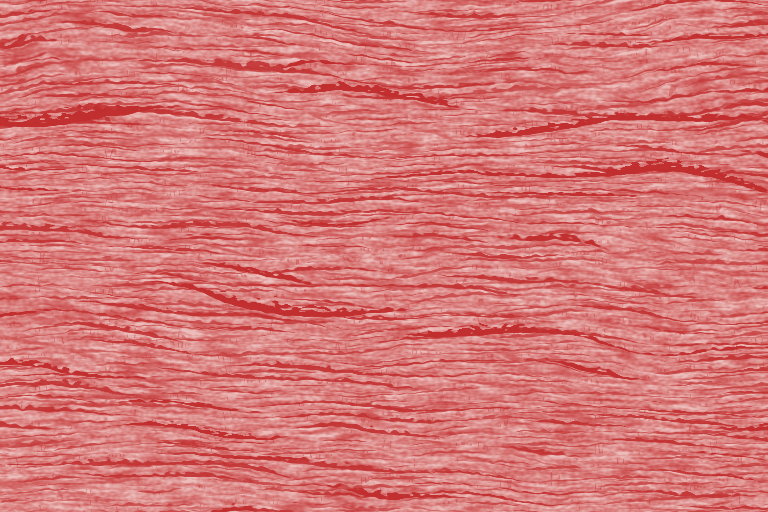
Give the GLSL for this texture, as a Shadertoy shader.

```glsl
const vec3 DEEP_RED = vec3(0.748, 0.145, 0.148);
const vec3 PALE_PINK = vec3(0.910, 0.695, 0.685);

const float BASE_TONE = 0.72;      // paleness of uncracked wood, 0 to 1
const float CRACK_TONE = 0.05;     // paleness inside a crack
const float WIDE_DEPTH = 0.97;
const float MEDIUM_DEPTH = 0.86;
const float NARROW_DEPTH = 0.66;
const float FISSURE_DEPTH = 0.45;
const float CHECK_DEPTH = 0.36;
const float SHINGLE_SHADE = 0.16;  // darkening towards the foot of a fibre
const float TILT = 0.025;
const float WEAVE = 0.06;          // slope of fine lines against the grain

const float SHARP_EDGE = 0.0016;   // lower crack edge, in canvas heights
const float SOFT_EDGE = 0.0024;    // upper crack edge

// Scales are cells per canvas height, along and across the grain
const vec2 WIDE_SCALE = vec2(2.6, 19.0);
const vec2 MEDIUM_SCALE = vec2(4.5, 43.0);
const vec2 NARROW_SCALE = vec2(8.0, 79.0);
const vec2 FISSURE_SCALE = vec2(3.6, 38.0);
const vec2 CHECK_SCALE = vec2(70.0, 16.0);

// Unit gradient at a lattice point
vec2 gradient(vec2 cell) {
    uvec2 k = uvec2(ivec2(cell) + 4096);
    uint h = k.x * 1597334677u ^ k.y * 3812015801u;
    h = (h ^ (h >> 15)) * 2246822519u;
    h ^= h >> 13;
    float angle = float(h & 65535u) * 6.2831853 / 65536.0;
    return vec2(cos(angle), sin(angle));
}

// Gradient noise, centred on zero
float noise(vec2 p) {
    vec2 cell = floor(p);
    vec2 f = p - cell;
    vec2 w = f * f * f * (f * (f * 6.0 - 15.0) + 10.0);
    float a = dot(gradient(cell), f);
    float b = dot(gradient(cell + vec2(1, 0)), f - vec2(1, 0));
    float c = dot(gradient(cell + vec2(0, 1)), f - vec2(0, 1));
    float d = dot(gradient(cell + vec2(1, 1)), f - vec2(1, 1));
    return mix(mix(a, b, w.x), mix(c, d, w.x), w.y);
}

// Bend straight grain into slow waves, wilder towards the top
vec2 bendGrain(vec2 p) {
    float wildness = mix(0.35, 1.0, smoothstep(0.2, 0.9, p.y));
    float bend = 0.075 * wildness * noise(p * vec2(1.5, 2.6) + 7.3);
    bend += 0.014 * noise(p * vec2(4.5, 7.0) + 31.7);
    bend += 0.0040 * noise(p * vec2(17.0, 24.0) + 53.1);
    bend += 0.0026 * noise(p * vec2(55.0, 60.0) + 71.9);
    return vec2(p.x, p.y + bend + TILT * p.x);
}

// Pale fibres, from broad bands down to single hairs and grit
float fibreTone(vec2 p, vec2 q) {
    float tone = BASE_TONE;
    tone += 0.09 * noise(q * vec2(2.0, 7.0) + 11.4);
    tone += 0.14 * noise(q * vec2(6.0, 52.0) + 23.6);
    tone += 0.30 * noise(q * vec2(12.0, 105.0) + 37.2);
    tone += 0.36 * noise(q * vec2(26.0, 160.0) + 41.8);
    tone += 0.28 * noise(p * vec2(100.0, 190.0) + 59.5);
    // Worn flecks
    tone += 0.16 * smoothstep(0.28, 0.45, noise(q * vec2(20.0, 95.0) + 67.1));
    return tone;
}

// Row of tapering cracks: x is crack strength, y is height within the row
vec2 crackRow(vec2 q, vec2 scale, float slope, float gain, float bias, float seed) {
    float v = (q.y + slope * q.x) * scale.y;
    v += 0.9 * noise(q * vec2(3.5, 0.3 * scale.y) + seed);
    float row = floor(v);
    float f = v - row;

    float splinter = noise(q * vec2(60.0, 150.0) + seed);
    float opening = noise(vec2(q.x * scale.x + seed, row * 7.0 + 0.5)) + bias;
    float width = gain * max(opening, 0.0) * (1.0 + 1.4 * splinter);

    float body = smoothstep(width + SOFT_EDGE * scale.y, width, f);
    body *= smoothstep(0.0, SHARP_EDGE * scale.y, f);
    return vec2(body * smoothstep(0.0, 0.07, width), f);
}

// Thin wandering line, fading in and out along its length
float fissureLine(vec2 q, float slope, float seed) {
    vec2 s = vec2(q.x, q.y + slope * q.x);
    float line = abs(noise(s * FISSURE_SCALE + seed));
    float mask = smoothstep(-0.1, 0.25, noise(s * vec2(8.0, 30.0) + seed + 9.7));
    return mask * smoothstep(0.09, 0.02, line);
}

void mainImage(out vec4 fragColor, in vec2 fragCoord) {
    vec2 p = fragCoord / iResolution.y;
    vec2 q = bendGrain(p);

    vec2 wide = crackRow(q, WIDE_SCALE, 0.0, 0.62, -0.10, 101.2);
    vec2 medium = crackRow(q, MEDIUM_SCALE, 0.3 * WEAVE, 0.62, 0.04, 113.9);
    vec2 narrow = crackRow(q, NARROW_SCALE, -WEAVE, 0.75, 0.03, 119.3);

    // Short checks across the fibres
    float check = smoothstep(0.12, 0.02, abs(noise(q * CHECK_SCALE + 139.6)));
    check *= smoothstep(0.18, 0.34, noise(q * vec2(22.0, 85.0) + 157.8));

    float depth = max(WIDE_DEPTH * wide.x, MEDIUM_DEPTH * medium.x);
    depth = max(depth, NARROW_DEPTH * narrow.x);
    depth = max(depth, FISSURE_DEPTH * fissureLine(q, WEAVE, 127.4));
    depth = max(depth, FISSURE_DEPTH * fissureLine(q, -WEAVE, 171.6));
    depth = max(depth, CHECK_DEPTH * check);

    float shade = SHINGLE_SHADE * (medium.y + 0.7 * narrow.y - 0.85);
    float tone = mix(fibreTone(p, q) + shade, CRACK_TONE, depth);
    vec3 color = mix(DEEP_RED, PALE_PINK, clamp(tone, 0.04, 1.08));
    fragColor = vec4(color, 1.0);
}
```
